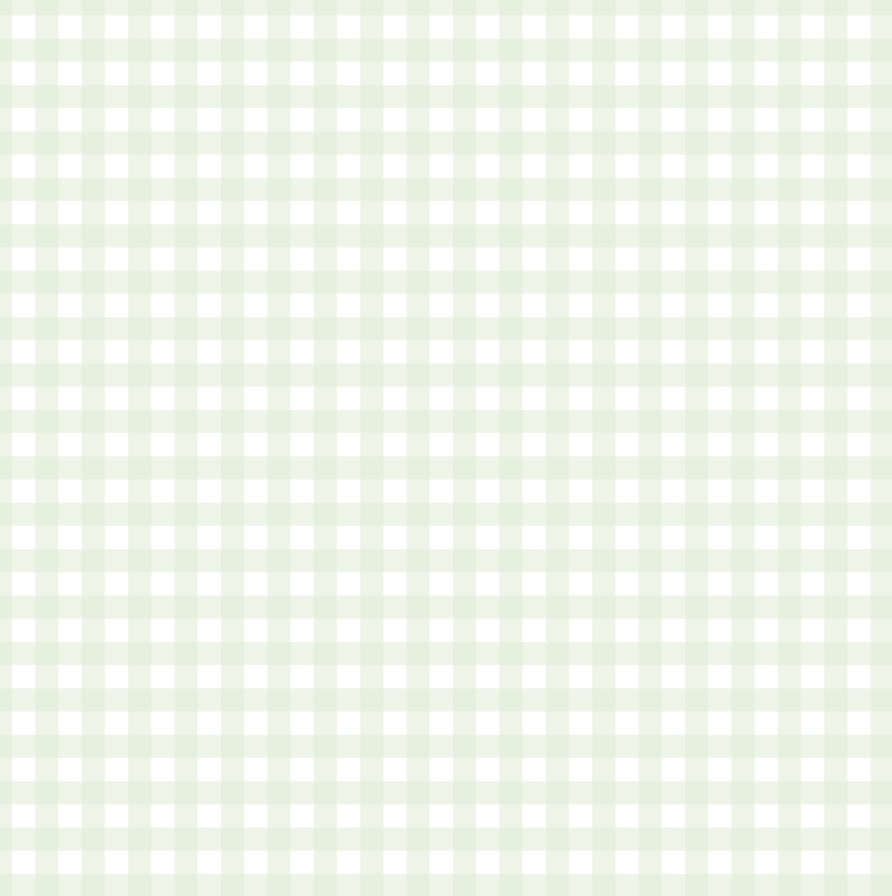
Write a Shadertoy shader that draws this pattern.

```glsl
// Pale green gingham: even stripes both ways over white, deeper where they cross.

const float REPEATS = 19.306;                  // repeats per canvas height
const vec2 STRIPE_CENTRE = vec2(0.0005, 0.0117); // centre of the first stripes
const float STRIPE_WIDTH = 0.497;              // share of one repeat

const vec3 WHITE = vec3(1.0);
const vec3 SINGLE_GREEN = vec3(0.934, 0.957, 0.910);
const vec3 CROSSING_GREEN = vec3(0.899, 0.945, 0.869);

// Stripe coverage along each axis; position and pixel are in repeats.
vec2 stripes(vec2 position, float width, float pixel) {
    vec2 fromCentre = abs(fract(position + 0.5) - 0.5);
    return clamp((0.5 * width - fromCentre) / pixel + 0.5, 0.0, 1.0);
}

// Layers the two stripe directions as translucent bands.
vec3 gingham(vec2 cover, vec3 ground, vec3 single, vec3 crossing) {
    vec3 withoutRow = mix(ground, single, cover.x);
    vec3 withRow = mix(single, crossing, cover.x);
    return mix(withoutRow, withRow, cover.y);
}

void mainImage(out vec4 fragColor, in vec2 fragCoord) {
    vec2 uv = fragCoord / iResolution.y;
    float pixel = REPEATS / iResolution.y;
    vec2 cover = stripes((uv - STRIPE_CENTRE) * REPEATS, STRIPE_WIDTH, pixel);
    fragColor = vec4(gingham(cover, WHITE, SINGLE_GREEN, CROSSING_GREEN), 1.0);
}
```
